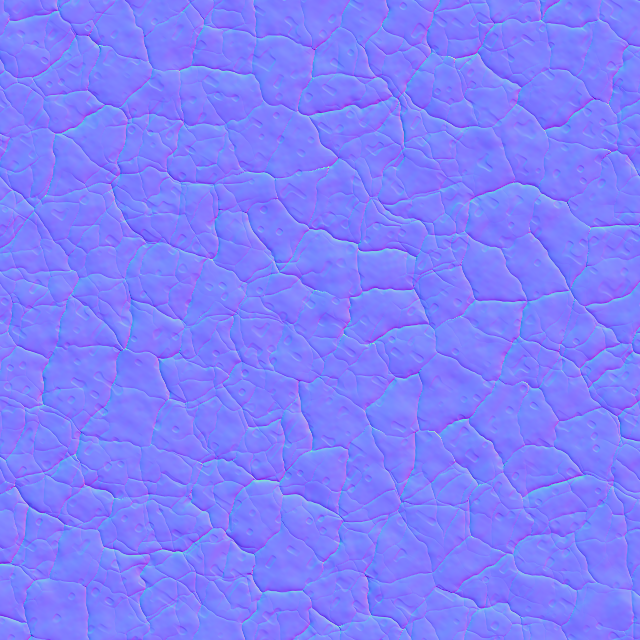
This texture map is drawn by a WebGL 1 fragment shader. Its source:

```glsl
precision highp float;

uniform vec2 u_resolution;

// Crack networks: cells across the canvas
const float MAIN_CELLS = 12.5;
const float FINE_CELLS = 23.0;
const float JITTER = 0.88;
const float GRID_ANGLE = 0.3;

// Groove profile, in canvas units
const float CUT_WIDTH = 0.0021;
const float CUT_DEPTH = 0.0013;
const float SHOULDER_WIDTH = 0.0085;
const float SHOULDER_DEPTH = 0.0024;
const float FINE_DEPTH = 0.0009;

// Surface relief and encoding
const float SWELL_HEIGHT = 0.0030;
const float BUMP_HEIGHT = 0.0011;
const float GRAIN_HEIGHT = 0.0003;
const float PIT_DEPTH = 0.0007;
const float SAMPLE_STEP = 0.0009;
const vec2 SLOPE_GAIN = vec2(0.85, 1.15);

float hash(vec2 p) {
  vec3 q = fract(p.xyx * vec3(0.1031, 0.1030, 0.0973));
  q += dot(q, q.yzx + 33.33);
  return fract((q.x + q.y) * q.z);
}

vec2 hash2(vec2 p) {
  return vec2(hash(p + 17.3), hash(p + 71.9));
}

mat2 rotation(float a) {
  return mat2(cos(a), sin(a), -sin(a), cos(a));
}

float noise(vec2 p) {
  vec2 i = floor(p);
  vec2 f = p - i;
  f = f * f * f * (f * (f * 6.0 - 15.0) + 10.0);
  float low = mix(hash(i), hash(i + vec2(1.0, 0.0)), f.x);
  float high = mix(hash(i + vec2(0.0, 1.0)), hash(i + 1.0), f.x);
  return mix(low, high, f.y);
}

vec2 noise2(vec2 p) {
  return vec2(noise(p), noise(p + 43.7)) - 0.5;
}

vec2 cellPoint(vec2 id) {
  return id + 0.5 + JITTER * (hash2(id) - 0.5);
}

// Depth of the cell borders; each border has its own strength
// x: narrow cut, y: soft shoulder
vec2 cracks(vec2 uv, float cells) {
  vec2 p = uv * cells;
  vec2 base = floor(p);
  vec2 home = base;
  vec2 toHome = vec2(9.0);
  for (int j = -1; j <= 1; j++) {
    for (int i = -1; i <= 1; i++) {
      vec2 id = base + vec2(float(i), float(j));
      vec2 r = cellPoint(id) - p;
      if (dot(r, r) < dot(toHome, toHome)) {
        toHome = r;
        home = id;
      }
    }
  }
  vec2 groove = vec2(0.0);
  for (int j = -2; j <= 2; j++) {
    for (int i = -2; i <= 2; i++) {
      if (i == 0 && j == 0) continue;
      vec2 id = home + vec2(float(i), float(j));
      vec2 r = cellPoint(id) - p;
      float d = max(dot(0.5 * (r + toHome), normalize(r - toHome)), 0.0) / cells;
      float h = hash(home + id + 5.7);
      vec2 strength = vec2(mix(0.4, 1.0, h), mix(0.12, 1.0, h * h));
      groove = max(groove, strength * exp(-d / vec2(CUT_WIDTH, SHOULDER_WIDTH)));
    }
  }
  return groove;
}

float height(vec2 uv) {
  // Bent and ragged crack paths
  vec2 warped = uv + 0.026 * noise2(uv * 15.0) + 0.009 * noise2(uv * 48.0)
              + 0.0025 * noise2(uv * 130.0);
  vec2 broad = cracks(rotation(GRID_ANGLE) * warped + 3.0, MAIN_CELLS);
  vec2 fine = cracks(rotation(-GRID_ANGLE) * warped + 7.0, FINE_CELLS);
  float finePatch = smoothstep(0.3, 0.65, noise(uv * 9.0 + 11.0));

  // Swells, bumps, grain and sparse pits on the hide
  vec2 q = rotation(0.6) * uv + 2.0;
  float relief = SWELL_HEIGHT * noise(q * 22.0)
               + BUMP_HEIGHT * noise(q.yx * 52.0)
               + GRAIN_HEIGHT * noise(q * 125.0);
  relief -= PIT_DEPTH * smoothstep(0.74, 0.95, noise(q * 75.0 + 31.0));

  return relief - CUT_DEPTH * broad.x - SHOULDER_DEPTH * broad.y
       - FINE_DEPTH * finePatch * (fine.x + 0.5 * fine.y);
}

void main() {
  vec2 uv = gl_FragCoord.xy / u_resolution;
  vec2 e = vec2(SAMPLE_STEP, 0.0);
  vec2 slope = vec2(height(uv + e.xy) - height(uv - e.xy),
                    height(uv + e.yx) - height(uv - e.yx)) / (2.0 * SAMPLE_STEP);
  vec3 normal = normalize(vec3(-slope * SLOPE_GAIN, 1.0));
  gl_FragColor = vec4(normal * 0.5 + 0.5, 1.0);
}
```
